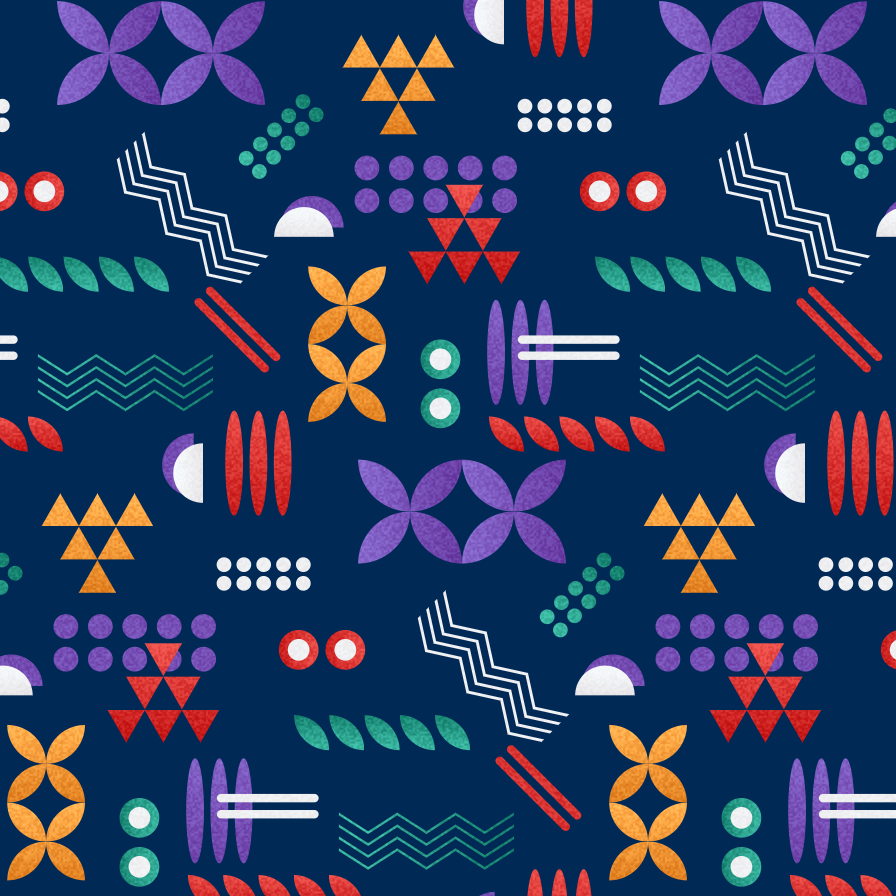
Write a WebGL 1 fragment shader that draws this pattern.

```glsl
precision highp float;
// Geometric motifs (petals, dots, zigzags, triangles, bars, domes) on navy.
// Each motif is a distance function wrapped onto a half-drop lattice and
// filled with a light-to-dark tone broken up by speckled grain.
uniform vec2 u_resolution;

const float CANVAS = 768.0;             // design units across the canvas
const vec2 REPEAT = vec2(516.0, 393.0); // column width, row height
const vec3 NAVY = vec3(0.005, 0.16, 0.335);
const vec3 PURPLE = vec3(0.47, 0.32, 0.72);
const vec3 RED = vec3(0.85, 0.20, 0.19);
const vec3 GREEN = vec3(0.16, 0.62, 0.54);
const vec3 ORANGE = vec3(0.95, 0.60, 0.22);
const vec3 WHITE = vec3(0.93, 0.93, 0.94);

float hash(vec2 p) {
  vec3 h = fract(vec3(p.xyx) * 0.1031);
  h += dot(h, h.yzx + 33.33);
  return fract((h.x + h.y) * h.z);
}

float noise(vec2 p) {
  vec2 i = floor(p), f = fract(p);
  f = f * f * (3.0 - 2.0 * f);
  vec2 e = vec2(1.0, 0.0);
  return mix(mix(hash(i), hash(i + e.xy), f.x),
             mix(hash(i + e.yx), hash(i + e.xx), f.x), f.y);
}

// Offset from the nearest lattice copy of a motif centre; odd rows shift half.
vec2 local(vec2 p, vec2 centre) {
  vec2 q = p - centre;
  float row = floor(q.y / REPEAT.y + 0.5);
  q -= row * vec2(0.5 * REPEAT.x, REPEAT.y);
  q.x -= REPEAT.x * floor(q.x / REPEAT.x + 0.5);
  return q;
}

// Offset from the nearest of n evenly spaced, centred slots.
float slot(float x, float gap, float n) {
  float i = clamp(floor(x / gap + 0.5 * n), 0.0, n - 1.0);
  return x - gap * (i - 0.5 * (n - 1.0));
}

vec2 turn45(vec2 q) { return vec2(q.x + q.y, q.y - q.x) * 0.70711; }

// Distance functions, with y pointing down.
float petal(vec2 q, float r) {
  return max(length(q - vec2(r, 0.0)), length(q - vec2(0.0, r))) - r;
}
vec2 blossomCell(vec2 q, float r) {
  return vec2(q.x - (q.x < 0.0 ? -r : r), q.y);
}
float dots(vec2 q, vec2 gap, vec2 n, float r) {
  return length(vec2(slot(q.x, gap.x, n.x), slot(q.y, gap.y, n.y))) - r;
}
float spindles(vec2 q) {
  vec2 radii = vec2(7.6, 45.0);
  q.x = slot(q.x, 20.8, 3.0);
  float k = max(length(q / radii), 0.001);
  return k * (k - 1.0) / max(length(q / (radii * radii)), 0.0001);
}
float leaves(vec2 q) {
  return petal(vec2(slot(q.x, 30.2, 5.0), q.y) + 15.0, 30.0);
}
float bars(vec2 q) {
  return length(vec2(max(abs(q.x) - 40.0, 0.0), slot(q.y, 13.8, 2.0))) - 3.6;
}
float triangles(vec2 q) {
  float row = clamp(floor(q.y / 28.6 + 1.5), 0.0, 2.0);
  vec2 t = vec2(abs(slot(q.x, 31.8, 3.0 - row)), q.y - 28.6 * (row - 1.0));
  return max(dot(t + vec2(0.0, 14.0), normalize(vec2(28.0, -16.0))), t.y - 14.0);
}
float zigzags(vec2 q, float halfWidth) {
  float wave = 1.0 - abs(2.0 * fract((q.x + 75.0) / 50.0) - 1.0);
  float y = slot(q.y - 16.0 * wave, 10.2, 4.0);
  return max(abs(y) * 0.84 - halfWidth, abs(q.x) - 75.0);
}
float dome(vec2 q, float r) { return max(length(q) - r, q.y); }

// Lay a grainy fill over col; tone runs from -1 (dark) to 1 (light).
vec3 paint(vec3 col, vec3 ink, float d, vec2 q, float tone, float px) {
  float grain = noise(q / 1.7) - 0.5;
  float swing = 1.3 - min(ink.r, min(ink.g, ink.b));
  float shade = clamp(tone * 0.7 + grain * 1.1, -1.0, 1.0);
  vec3 fill = ink + vec3(0.09, 0.13, 0.12) * swing * shade;
  return mix(col, fill, clamp(0.5 - d / px, 0.0, 1.0));
}

vec3 rings(vec3 col, vec3 ink, vec2 q, vec2 n, float px) {
  float d = dots(q, vec2(40.0, 42.0), n, 17.0);
  col = paint(col, ink, d, q, slot(q.x, 40.0, n.x) / 20.0, px);
  return paint(col, WHITE, d + 7.7, q, 0.3, px);
}
vec3 domes(vec3 col, vec2 q, float px) {
  col = paint(col, PURPLE, dome(q - vec2(7.0, -8.0), 27.0), q, -0.2, px);
  return paint(col, WHITE, dome(q, 25.5), q, -1.0 - q.y / 9.0, px);
}
vec3 blossoms(vec3 col, vec3 ink, vec2 q, float r, float px) {
  vec2 c = blossomCell(q, r);
  return paint(col, ink, petal(abs(c), r), q, -c.x / r, px);
}

void main() {
  float px = CANVAS / u_resolution.y;
  vec2 p = vec2(gl_FragCoord.x, u_resolution.y - gl_FragCoord.y) * px;
  vec3 col = NAVY;
  // Blossoms, rings and domes
  col = blossoms(col, PURPLE, local(p, vec2(396.0, 438.5)), 44.5, px);
  col = blossoms(col, ORANGE, local(p, vec2(297.5, 295.0)).yx, 33.3, px);
  col = rings(col, RED, local(p, vec2(276.0, 557.0)), vec2(2.0, 1.0), px);
  col = rings(col, GREEN, local(p, vec2(377.5, 329.0)), vec2(1.0, 2.0), px);
  col = domes(col, local(p, vec2(260.5, 203.0)), px);
  vec2 q = local(p, vec2(174.0, 405.5));
  col = domes(col, vec2(-q.y, q.x), px);
  // Dot grids
  q = local(p, vec2(373.5, 158.0));
  col = paint(col, PURPLE, dots(q, vec2(29.5, 28.0), vec2(5.0, 2.0), 10.6), q, -0.1, px);
  q = local(p, vec2(484.0, 99.0));
  col = paint(col, WHITE, dots(q, vec2(17.0, 16.0), vec2(5.0, 2.0), 6.3), q, 0.1, px);
  q = turn45(local(p, vec2(241.0, 117.0))).yx;
  col = paint(col, GREEN, dots(q, vec2(17.2, 16.0), vec2(5.0, 2.0), 6.3), q, q.x / 35.0, px);
  // Triangle stacks
  q = local(p, vec2(341.5, 72.5));
  col = paint(col, ORANGE, triangles(q), q, -q.y / 45.0, px);
  q = local(p, vec2(398.0, 201.0));
  col = paint(col, RED, triangles(vec2(q.x, -q.y)), q, -q.y / 35.0, px);
  // Zigzags
  q = local(p, vec2(107.5, 320.0));
  col = paint(col, GREEN, zigzags(q, 1.0), q, -q.x / 60.0, px);
  q = turn45(local(p, vec2(165.0, 178.0)));
  col = paint(col, WHITE, zigzags(q, 1.25), q, 0.4, px);
  // Spindles, bars and leaves
  q = local(p, vec2(446.0, 302.0));
  col = paint(col, PURPLE, spindles(q), q, -q.y / 70.0, px);
  q = local(p, vec2(221.5, 397.0));
  col = paint(col, RED, spindles(q), q, -q.y / 50.0, px);
  q = local(p, vec2(487.5, 298.0));
  col = paint(col, WHITE, bars(q), q, 0.2, px);
  q = turn45(local(p, vec2(203.5, 282.5)));
  col = paint(col, RED, bars(q), q, 0.0, px);
  q = local(p, vec2(494.5, 372.0));
  col = paint(col, RED, leaves(q), q, -q.y / 15.0, px);
  q = local(p, vec2(585.5, 235.0));
  col = paint(col, GREEN, leaves(q), q, q.y / 15.0, px);
  gl_FragColor = vec4(col, 1.0);
}
```
